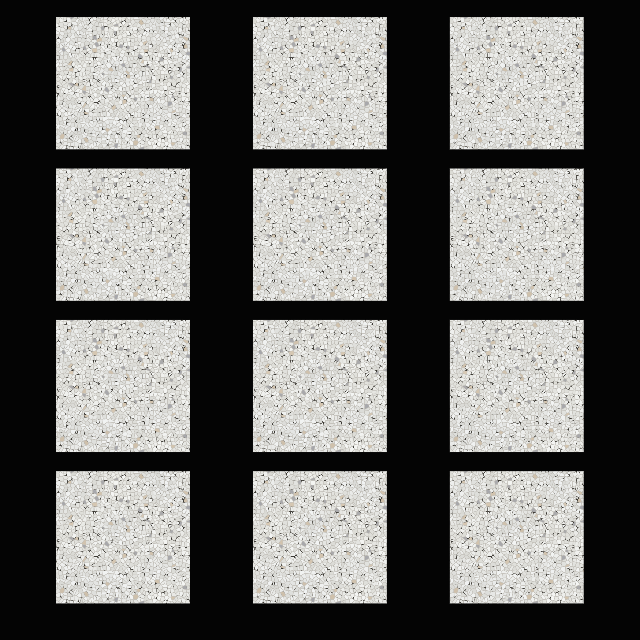
Reproduce this pattern procedurally as a three.js fragment shader.

```glsl
// Square slabs of crushed white stone, three across and four up, on black.
// Each slab repeats one field of angular Voronoi chips with pale joints,
// scattered dark pits chosen by gradient noise, and a few tan or grey chips.

#define COUNT vec2(3.0, 4.0)
#define FIRST_CENTER vec2(0.1922, 0.1604)
#define PITCH vec2(0.3076, 0.2365)
#define HALF_SIZE vec2(0.1046, 0.1033)
#define EDGE_SOFTNESS 0.0008
#define CHIP_SIZE 0.0058
#define JOINT_WIDTH 0.17
#define PIT_DEPTH 0.85
#define BACKGROUND vec3(0.015)
#define CHIP_DARK vec3(0.855, 0.855, 0.835)
#define CHIP_LIGHT vec3(0.955, 0.96, 0.955)
#define JOINT_COLOR vec3(0.77, 0.76, 0.735)

varying vec2 vUv;

vec2 hash2(vec2 p) {
  vec3 q = fract(p.xyx * vec3(0.1031, 0.1030, 0.0973));
  q += dot(q, q.yzx + 33.33);
  return fract((q.xx + q.yz) * q.zy);
}

float gradientAt(vec2 corner, vec2 offset) {
  float angle = 6.2832 * hash2(corner + 71.0).x;
  return dot(vec2(cos(angle), sin(angle)), offset);
}

float gradientNoise(vec2 p) {
  vec2 i = floor(p);
  vec2 f = p - i;
  vec2 u = f * f * f * (f * (f * 6.0 - 15.0) + 10.0);
  vec2 e = vec2(1.0, 0.0);
  float low = mix(gradientAt(i, f), gradientAt(i + e, f - e), u.x);
  float high = mix(gradientAt(i + e.yx, f - e.yx),
                   gradientAt(i + e.xx, f - e.xx), u.x);
  return mix(low, high, u.y);
}

// Returns the id of the nearest chip in xy and the distance to its border in z.
vec3 chips(vec2 p) {
  vec2 cell = floor(p);
  vec2 f = p - cell;
  vec2 nearest = vec2(0.0);
  vec2 toNearest = vec2(8.0);
  for (int y = -1; y <= 1; y++) {
    for (int x = -1; x <= 1; x++) {
      vec2 g = vec2(float(x), float(y));
      vec2 r = g + hash2(cell + g) - f;
      if (dot(r, r) < dot(toNearest, toNearest)) {
        toNearest = r;
        nearest = g;
      }
    }
  }
  float border = 8.0;
  for (int y = -2; y <= 2; y++) {
    for (int x = -2; x <= 2; x++) {
      vec2 g = nearest + vec2(float(x), float(y));
      vec2 r = g + hash2(cell + g) - f;
      vec2 between = r - toNearest;
      if (dot(between, between) > 0.0001) {
        border = min(border, dot(0.5 * (r + toNearest), normalize(between)));
      }
    }
  }
  return vec3(cell + nearest, border);
}

vec3 stone(vec2 p) {
  vec3 chip = chips(p);
  vec2 tone = hash2(chip.xy + 19.0);
  float drift = gradientNoise(p * 0.09 + 5.0);

  // Chip faces, mostly white with rare tan and grey ones
  vec3 color = mix(CHIP_DARK, CHIP_LIGHT, tone.x);
  color = mix(color, vec3(0.79, 0.71, 0.60), 0.7 * step(0.975, tone.y));
  color = mix(color, vec3(0.66, 0.66, 0.67), step(tone.y, 0.025));
  color += 0.02 * drift * vec3(1.0, 0.8, 0.2);

  // Joints, opening into dark pits here and there
  float joint = 1.0 - smoothstep(0.0, JOINT_WIDTH, chip.z);
  float pit = smoothstep(0.14, 0.42, gradientNoise(p * 0.83) + 0.12 * drift);
  color = mix(color, JOINT_COLOR, joint);
  return mix(color, vec3(0.13, 0.12, 0.10), PIT_DEPTH * pit * joint);
}

void main() {
  // Position relative to the center of the closest slab
  vec2 index = floor((vUv - FIRST_CENTER) / PITCH + 0.5);
  index = clamp(index, vec2(0.0), COUNT - 1.0);
  vec2 local = vUv - FIRST_CENTER - index * PITCH;

  vec2 outside = abs(local) - HALF_SIZE;
  float slab = 1.0 - smoothstep(-EDGE_SOFTNESS, EDGE_SOFTNESS,
                                max(outside.x, outside.y));
  vec3 color = mix(BACKGROUND, stone((local + HALF_SIZE) / CHIP_SIZE), slab);
  gl_FragColor = vec4(color, 1.0);
}
```
